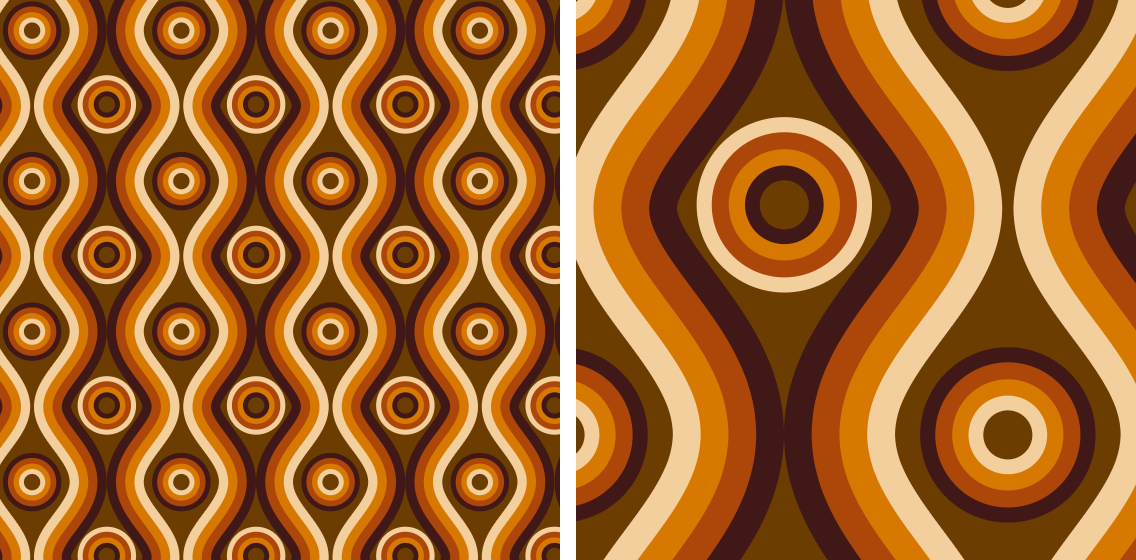
Left, the full canvas; right, a detail of the centre.
This pattern is drawn by a Shadertoy shader. Its source:

```glsl
// Retro wallpaper: mirrored wavy stripes of even width enclose columns of ringed discs.
// Stripes are slices of the signed distance to one folded cosine curve; the discs are
// two lattices of concentric circles, offset by half a repeat, with swapped colours.

const vec2  REPEAT      = vec2(0.26654, 0.26875);  // size of one repeat, canvas units
const vec2  DARK_DISC   = vec2(0.0573, 0.9453);    // centre of a dark-rimmed disc
const vec2  PALE_DISC   = vec2(0.1908, 0.8135);    // centre of a pale-rimmed disc
const float WAVE_TOP    = 0.9457;                  // height at which the wave swings widest
const float WAVE_MID    = 0.0518;                  // mean distance of the wave from its axis
const float WAVE_SWING  = 0.0319;
const float STRIPE      = 0.01654;                 // stripe width
const float RADII[5]    = float[5](0.0522, 0.0432, 0.0331, 0.0234, 0.0146);
const int   SEGMENTS    = 24;                      // pieces used to trace the wave

const vec3 BROWN  = vec3(0.425, 0.238, 0.005);
const vec3 CREAM  = vec3(0.957, 0.812, 0.620);
const vec3 ORANGE = vec3(0.843, 0.470, 0.005);
const vec3 RUST   = vec3(0.680, 0.275, 0.035);
const vec3 DARK   = vec3(0.250, 0.096, 0.090);

const float TAU = 6.2831853;

// Soft step: 0 below zero, 1 above, blended over about one pixel
float edge(float d, float pixel) {
    return clamp(d / pixel + 0.5, 0.0, 1.0);
}

// Offset from the nearest point of a lattice through the given centre
vec2 nearestOffset(vec2 p, vec2 centre) {
    vec2 q = p - centre;
    return q - REPEAT * round(q / REPEAT);
}

float waveX(float y) {
    return WAVE_MID + WAVE_SWING * cos(TAU * (y - WAVE_TOP) / REPEAT.y);
}

float segmentDistance(vec2 p, vec2 a, vec2 b) {
    vec2 ab = b - a;
    return length(p - a - ab * clamp(dot(p - a, ab) / dot(ab, ab), 0.0, 1.0));
}

// Signed distance to the wave, positive on the side away from its axis
float waveDistance(vec2 p) {
    float stepY = 0.5 * REPEAT.y / float(SEGMENTS);
    float y = p.y - 0.25 * REPEAT.y;
    vec2 a = vec2(waveX(y), y);
    float d = 1.0;
    for (int i = 0; i < SEGMENTS; i++) {
        y += stepY;
        vec2 b = vec2(waveX(y), y);
        d = min(d, segmentDistance(p, a, b));
        a = b;
    }
    return p.x > waveX(p.y) ? d : -d;
}

vec3 stripes(vec2 p, float pixel) {
    float axisX = abs(nearestOffset(p, DARK_DISC).x);
    float d = waveDistance(vec2(axisX, p.y));
    vec3 bands[5] = vec3[5](CREAM, ORANGE, RUST, DARK, BROWN);
    vec3 colour = BROWN;
    for (int i = 0; i < 5; i++) {
        colour = mix(colour, bands[i], edge(d - STRIPE * float(i - 1), pixel));
    }
    return colour;
}

// Concentric rings, painted from the rim inwards
vec3 disc(vec3 colour, float r, vec3 rim, vec3 inner, float pixel) {
    vec3 rings[5] = vec3[5](rim, RUST, ORANGE, inner, BROWN);
    for (int i = 0; i < 5; i++) {
        colour = mix(colour, rings[i], edge(RADII[i] - r, pixel));
    }
    return colour;
}

void mainImage(out vec4 fragColor, in vec2 fragCoord) {
    float pixel = 1.0 / iResolution.y;
    vec2 p = fragCoord * pixel;

    vec3 colour = stripes(p, pixel);
    colour = disc(colour, length(nearestOffset(p, DARK_DISC)), DARK, CREAM, pixel);
    colour = disc(colour, length(nearestOffset(p, PALE_DISC)), CREAM, DARK, pixel);

    fragColor = vec4(colour, 1.0);
}
```
